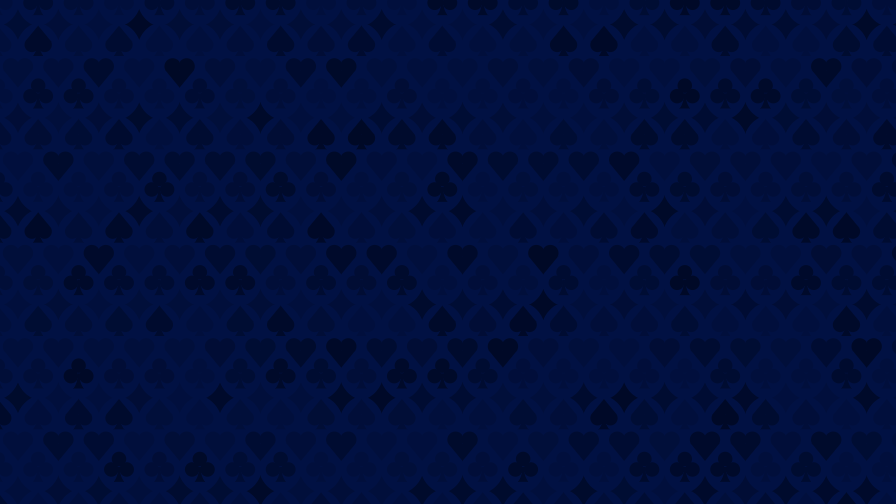
Give the GLSL for this pattern, as a Shadertoy shader.

```glsl
float hash(vec2 p) {
    return fract(sin(dot(p, vec2(127.1, 311.7))) * 43758.5453);
}

float heart(vec2 p) {
    p.x = abs(p.x);
    float lobe = length(p - vec2(0.3, 0.28)) - 0.35;
    float wedge = dot(p + vec2(0.0, 0.63), vec2(0.771, -0.637));
    return min(lobe, max(wedge, p.y - 0.12));
}

// Flared foot shared by spade and club
float stem(vec2 p) {
    float t = max(-p.y - 0.2, 0.0);
    float side = abs(p.x) - 0.06 - 0.8 * t * t;
    return max(side, max(p.y, -0.65 - p.y));
}

float spade(vec2 p) {
    float leaf = heart(vec2(p.x, 0.083 - p.y) / 0.9) * 0.9;
    return min(leaf, stem(p));
}

float club(vec2 p) {
    float top = length(p - vec2(0.0, 0.33)) - 0.31;
    float sides = length(vec2(abs(p.x) - 0.33, p.y + 0.12)) - 0.31;
    return min(min(top, sides), stem(p));
}

// Four concave sides, bounded by a rhombus
float diamond(vec2 p) {
    vec2 q = abs(p) * vec2(1.12, 1.0);
    return max(1.316 - length(q - 1.2), q.x + q.y - 0.67);
}

float suit(int kind, vec2 p) {
    if (kind == 0) return spade(p);
    if (kind == 1) return diamond(p);
    if (kind == 2) return club(p);
    return heart(p);
}

void mainImage(out vec4 fragColor, in vec2 fragCoord) {
    // 5.4 bands of four suits fill the height, each band 4 units tall
    float pixel = 21.6 / iResolution.y;
    vec2 p = fragCoord * pixel;
    float band = floor((p.y + 0.875) / 4.0);
    float y = p.y - band * 4.0;

    vec4 rowHeight = vec4(-0.15, 0.55, 1.6, 2.475);
    vec3 navy = vec3(0.004, 0.067, 0.262);
    vec3 color = navy;

    // Spades and clubs sit half a column off from diamonds and hearts
    for (int kind = 0; kind < 4; kind++) {
        float shift = kind % 2 == 0 ? 0.5 : 0.0;
        float column = (p.x - 0.77) / 1.732 + 0.5 - shift;
        vec2 local = vec2((fract(column) - 0.5) * 1.732, y - rowHeight[kind]);
        float cover = clamp(0.5 - suit(kind, local) / pixel, 0.0, 1.0);

        // Each symbol has its own depth of ink
        float shade = hash(vec2(floor(column), band * 4.0 + float(kind)));
        float ink = 0.22 + 0.78 * shade * shade;
        color = mix(color, mix(navy, vec3(0.0, 0.035, 0.15), ink), cover);
    }
    fragColor = vec4(color, 1.0);
}
```
